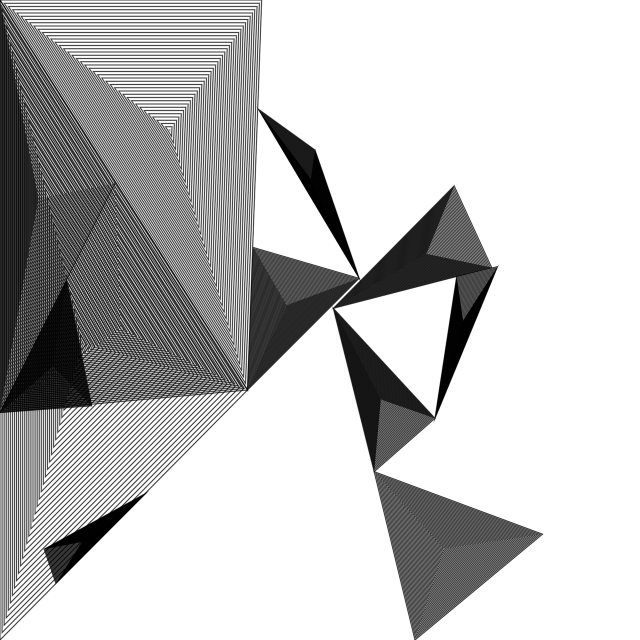
This background is drawn by a WebGL 2 fragment shader. Its source:

```glsl
#version 300 es
precision highp float;
// Black line-art triangles on white paper. Each one is a stack of 40 nested
// outlines shrinking to its centroid; barycentric coordinates give the nearest
// outlines, and overlapping strokes multiply into greys and solid blacks.
uniform vec2 u_resolution;
out vec4 fragColor;

const float CANVAS = 768.0; // drawing units across the canvas
const float RINGS = 40.0;   // nested outlines per triangle

float cross2(vec2 a, vec2 b) {
  return a.x * b.y - a.y * b.x;
}

// Light left after drawing the nested outlines of triangle abc
float nested(vec2 p, vec2 a, vec2 b, vec2 c) {
  float area = cross2(b - a, c - a);
  vec3 bary = vec3(cross2(c - b, p - b), cross2(a - c, p - c), cross2(b - a, p - a)) / area;
  float nearest = min(bary.x, min(bary.y, bary.z));

  // Spacing of the outlines parallel to the nearest side
  float side = nearest == bary.x ? length(c - b)
             : nearest == bary.y ? length(a - c) : length(b - a);
  float gap = abs(area) / side / (3.0 * RINGS);
  float ring = nearest * 3.0 * RINGS;

  // Soft strokes, one unit wide, of the five closest outlines
  float light = 1.0;
  for (int k = -2; k <= 2; k++) {
    float id = floor(ring + 0.5) + float(k);
    if (id >= 0.0 && id <= RINGS) light *= min(1.0, abs(ring - id) * gap);
  }
  return light;
}

float drawing(vec2 p) {
  // Corners shared by neighbouring triangles
  vec2 corner = vec2(0, 768), hub = vec2(297, 300), left = vec2(0, 273);
  vec2 fold = vec2(138, 548), knot = vec2(431, 434), joint = vec2(400, 398);
  vec2 foot = vec2(522, 266), ankle = vec2(449, 202);

  // Large overlapping sheets on the left
  float light = nested(p, corner, vec2(314, 768), hub);
  light *= nested(p, corner, hub, vec2(0));
  light *= nested(p, corner, fold, left);
  light *= nested(p, fold, hub, left);
  light *= nested(p, vec2(80, 431), vec2(110, 281), left);
  light *= nested(p, vec2(175, 176), vec2(53, 109), vec2(67, 68));

  // Chain of small shards to the right
  light *= nested(p, vec2(304, 471), knot, hub);
  light *= nested(p, vec2(310, 637), vec2(378, 588), knot);
  light *= nested(p, vec2(545, 545), vec2(590, 447), joint);
  light *= nested(p, vec2(548, 436), vec2(597, 448), foot);
  light *= nested(p, joint, foot, ankle);
  light *= nested(p, ankle, vec2(651, 127), vec2(498, 0));
  return light;
}

void main() {
  // Average a 3 by 3 grid inside the pixel to smooth the fine hatching
  float light = 0.0;
  for (int i = 0; i < 9; i++) {
    vec2 offset = (vec2(i % 3, i / 3) - 1.0) / 3.0;
    light += drawing((gl_FragCoord.xy + offset) / u_resolution * CANVAS);
  }
  fragColor = vec4(vec3(light / 9.0), 1.0);
}
```
